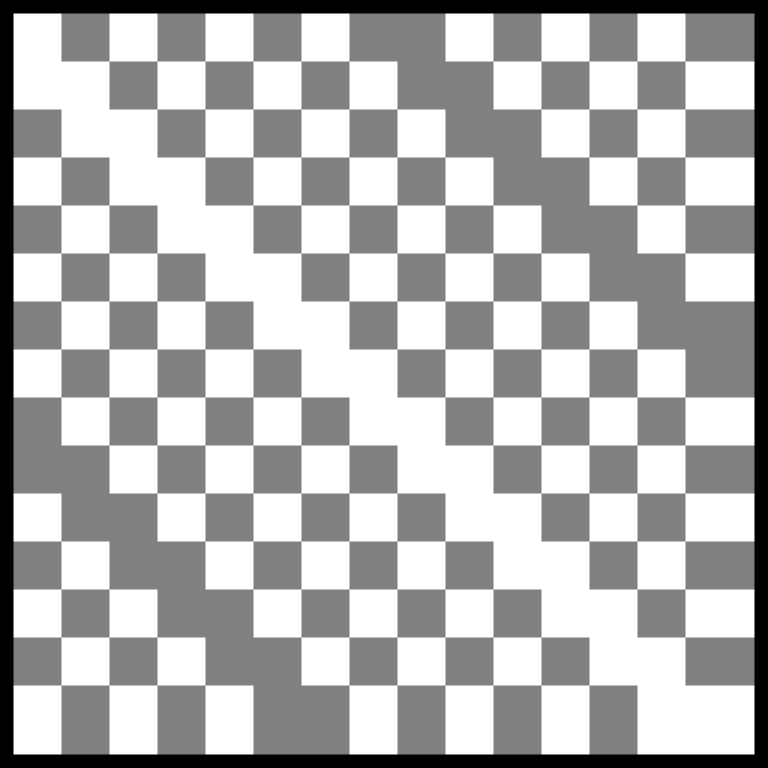
Give the GLSL for this pattern, as a Shadertoy shader.

```glsl
// A 15 by 15 grey and white checkerboard in a black frame. The checks swap phase
// on every eighth diagonal, which leaves solid staircases of white and grey;
// the last column and row stretch to meet the frame.

// Shade of one cell, counted from the upper left.
float cellShade(vec2 cell) {
    cell = clamp(cell, 0.0, 14.0);
    float diagonal = cell.x - cell.y;
    float band = floor(diagonal / 8.0);
    return mix(1.0, 0.5, mod(diagonal + band, 2.0));
}

void mainImage(out vec4 fragColor, in vec2 fragCoord) {
    vec2 uv = fragCoord / iResolution.xy;
    uv.y = 1.0 - uv.y;
    vec2 pixel = 1.0 / iResolution.xy;
    float border = 9.0 / 512.0;

    // Blend the four cells around the nearest grid corner over one pixel
    vec2 grid = (uv - border) * 16.0;
    vec2 corner = floor(grid + 0.5);
    vec2 blend = clamp((grid - corner) / (16.0 * pixel) + 0.5, 0.0, 1.0);
    float upper = mix(cellShade(corner - 1.0), cellShade(corner - vec2(0.0, 1.0)), blend.x);
    float lower = mix(cellShade(corner - vec2(1.0, 0.0)), cellShade(corner), blend.x);
    float shade = mix(upper, lower, blend.y);

    // Black frame
    vec2 inside = clamp((0.5 - border - abs(uv - 0.5)) / pixel + 0.5, 0.0, 1.0);
    shade *= inside.x * inside.y;

    fragColor = vec4(vec3(shade), 1.0);
}
```
